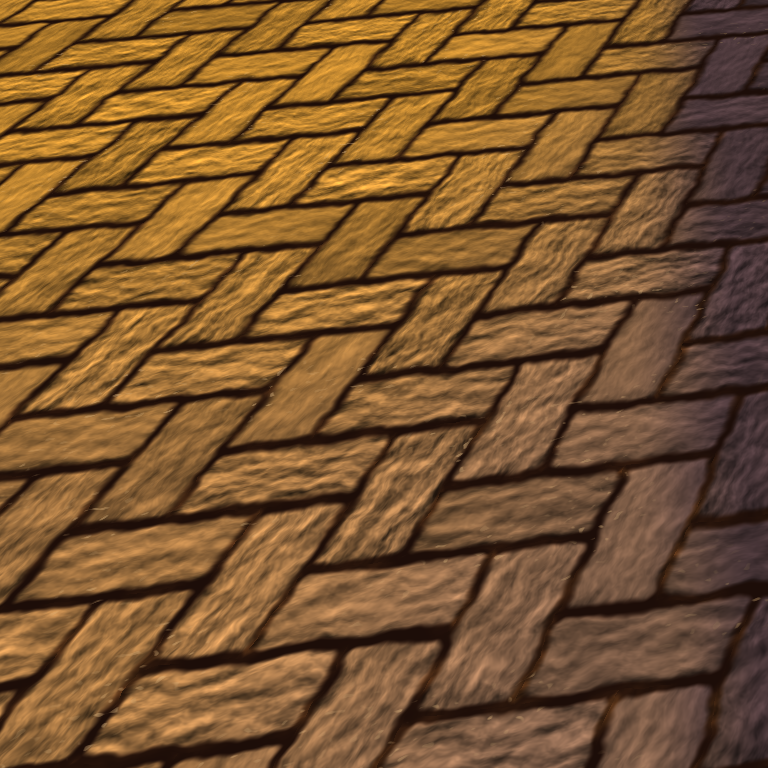
Reproduce this texture procedurally as a three.js fragment shader.

```glsl
// Worn herringbone brick paving seen in perspective under warm light.
// The canvas is projected back onto the ground, each point finds its 2:1 brick,
// and gradient noise bends the joints, roughens the faces and scatters grit.

#define GOLD vec3(0.73, 0.51, 0.18)
#define TAN vec3(0.62, 0.44, 0.25)
#define UMBER vec3(0.48, 0.355, 0.275)
#define PLUM vec3(0.29, 0.215, 0.225)
#define SOIL vec3(0.29, 0.17, 0.08)
#define GROUT vec3(0.11, 0.05, 0.03)
#define GRIT vec3(0.88, 0.72, 0.50)
#define HALF_GAP vec2(0.055, 0.080)
#define WOBBLE 0.085
#define RELIEF 1.25
#define CORNER 0.07

varying vec2 vUv;

float hash(vec2 p) {
  return fract(sin(dot(p, vec2(127.1, 311.7))) * 43758.5);
}

vec2 gradient(vec2 p) {
  float angle = 6.2832 * hash(p);
  return vec2(cos(angle), sin(angle));
}

float noise(vec2 p) {
  vec2 i = floor(p), f = fract(p);
  vec2 u = f * f * f * (f * (f * 6.0 - 15.0) + 10.0);
  vec2 e = vec2(1.0, 0.0);
  float low = mix(dot(gradient(i), f), dot(gradient(i + e), f - e), u.x);
  float high = mix(dot(gradient(i + e.yx), f - e.yx),
                   dot(gradient(i + e.xx), f - e.xx), u.x);
  return mix(low, high, u.y);
}

float fbm(vec2 p) {
  float sum = 0.0, gain = 0.6;
  for (int i = 0; i < 4; i++) {
    sum += gain * noise(p);
    p = mat2(1.6, 1.2, -1.2, 1.6) * p + 7.3;
    gain *= 0.52;
  }
  return sum;
}

// Inverse perspective: solves for the ground point, in brick widths.
vec2 toGround(vec2 c) {
  vec2 a = vec2(0.1256, 0.0170) - 0.00625 * c;
  vec2 b = vec2(0.0892, 0.1131) - 0.05625 * c;
  vec2 r = c - vec2(0.2148, 0.3229);
  return vec2(r.x * b.y - r.y * b.x, a.x * r.y - a.y * r.x) / (a.x * b.y - a.y * b.x);
}

// Light falling across the paving: gold far left, umber near, plum at the right.
vec3 sceneTone(vec2 c, float drift) {
  vec3 tone = mix(TAN, GOLD, smoothstep(0.35, 0.95, c.y + 0.15 * (0.5 - c.x)));
  tone = mix(tone, UMBER, smoothstep(0.15, 0.85, c.x - 0.55 * c.y + 0.1 + drift));
  return mix(tone, PLUM, smoothstep(0.83, 0.97, c.x + 0.06 * (c.y - 0.5) + drift));
}

void main() {
  vec2 ground = toGround(vUv);
  vec2 p = ground + WOBBLE * vec2(noise(ground * 2.1), noise(ground * 2.1 + 31.0))
         + 0.03 * vec2(noise(ground * 7.0 + 5.0), noise(ground * 7.0 + 47.0));

  // Herringbone: four-cell rows, each stepped by one from the row below.
  vec2 cell = floor(p);
  float slot = mod(cell.x - cell.y, 4.0);
  bool lying = slot < 1.5;
  vec2 corner = cell - (lying ? vec2(slot, 0.0) : vec2(0.0, 3.0 - slot));
  vec2 halfSize = lying ? vec2(1.0, 0.5) : vec2(0.5, 1.0);
  vec2 local = p - corner - halfSize;
  float seed = hash(corner + 3.7);

  // Rounded brick outline; negative inside.
  vec2 q = abs(local) - halfSize + HALF_GAP;
  vec2 rounded = q + CORNER;
  float edge = length(max(rounded, 0.0)) + min(max(rounded.x, rounded.y), 0.0) - CORNER;
  float soft = mix(0.035, 0.075, vUv.y);
  float brick = 1.0 - smoothstep(-soft, soft, edge);

  // Chiselled face, with grain along the length of the brick.
  vec2 toLight = vec2(-0.05, 0.09);
  vec2 grain = (lying ? local : local.yx) * vec2(2.2, 4.2) + seed * 83.0;
  vec2 grainLight = (lying ? toLight : toLight.yx) * vec2(2.2, 4.2);
  float slope = fbm(grain) - fbm(grain + grainLight);
  float rough = mix(0.45, 1.2, hash(corner + 19.1)) * mix(1.15, 0.65, vUv.y);
  float shade = 0.96 + 0.22 * (seed - 0.5) + RELIEF * rough * slope
              + 0.22 * fbm(grain * 0.6 + 11.0);

  // Worn rims: lit along the top, dark along the bottom.
  float rim = exp(min(edge, 0.0) / 0.09);
  shade += rim * (0.18 * local.y / halfSize.y - 0.13);

  vec3 face = sceneTone(vUv, 0.08 * (seed - 0.5)) * max(shade, 0.25);

  // Grit gathers in patches near the edges, chiefly in the foreground.
  float patchMask = smoothstep(0.0, 0.3, noise(ground * 0.75 + 13.0) + 0.12 - 0.2 * vUv.y);
  float speck = smoothstep(0.30, 0.48, noise(ground * vec2(9.0, 12.0) + 61.0));
  float grit = speck * patchMask * (0.25 + 0.75 * rim);
  face = mix(face, GRIT * mix(1.0, 0.65, smoothstep(0.8, 1.0, vUv.x)), 0.6 * grit);

  // Slanted joints are partly filled with soil; the others stay in deep shadow.
  float side = smoothstep(-0.04, 0.04, q.x - q.y);
  float fill = smoothstep(-0.25, 0.35, noise(ground * 1.7 + 23.0)) * mix(1.0, 0.3, vUv.y);
  vec3 joint = mix(GROUT, SOIL * (1.0 + 1.5 * slope), fill * mix(0.25, 0.9, side));
  joint = mix(joint, GRIT, 0.35 * grit * side);

  gl_FragColor = vec4(clamp(mix(joint, face, brick), 0.0, 1.0), 1.0);
}
```
